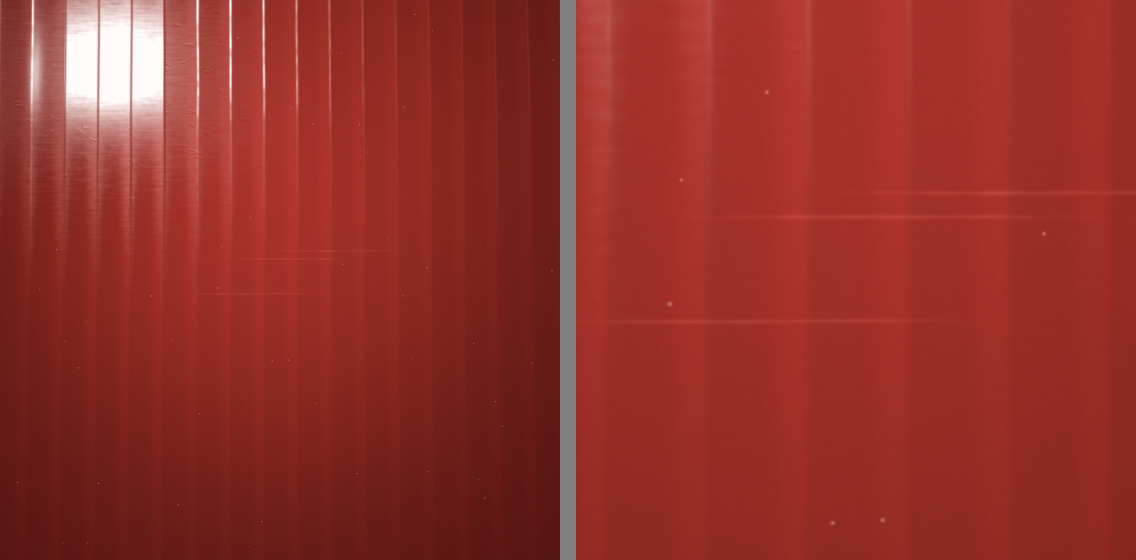
Left: the whole. Right: its middle third, enlarged.
Give the GLSL for this texture, as a three.js fragment shader.

```glsl
// Glossy red ribbed plastic sheet with a flash reflection near the upper left.
#define RIBS 17.0
#define SPREAD 0.035
#define LINE_WIDTH 0.0022
#define FLASH_POS vec2(0.206, 0.872)
#define HALO_STRENGTH 0.36
#define CORE_STRENGTH 1.6
#define WRINKLE 0.55
#define SPECK_CELLS 24.0
#define DARK_RED vec3(0.30, 0.070, 0.055)
#define LIT_RED vec3(0.665, 0.200, 0.165)
#define HALO_PINK vec3(0.96, 0.78, 0.76)
#define FLASH_WHITE vec3(1.0, 0.985, 0.98)

varying vec2 vUv;

vec2 hash2(vec2 p) {
  p = vec2(dot(p, vec2(127.1, 311.7)), dot(p, vec2(269.5, 183.3)));
  return fract(sin(p) * 43758.5);
}

// Gradient noise, about -0.7 to 0.7
float noise(vec2 p) {
  vec2 i = floor(p), f = fract(p);
  vec2 w = f * f * f * (f * (f * 6.0 - 15.0) + 10.0);
  vec2 o = vec2(0.0, 1.0);
  float a = dot(hash2(i) * 2.0 - 1.0, f);
  float b = dot(hash2(i + o.yx) * 2.0 - 1.0, f - o.yx);
  float c = dot(hash2(i + o.xy) * 2.0 - 1.0, f - o.xy);
  float d = dot(hash2(i + o.yy) * 2.0 - 1.0, f - o.yy);
  return mix(mix(a, b, w.x), mix(c, d, w.x), w.y);
}

float gauss(float x) { return exp(-x * x); }

// Short wrinkles: thin noise contours kept only in patches
float wrinkles(vec2 p) {
  float contour = 1.0 - smoothstep(0.0, 0.07, abs(noise(p * vec2(38.0, 75.0))));
  return contour * smoothstep(0.12, 0.35, noise(p * vec2(45.0, 60.0) + 19.0));
}

// Faint horizontal scratches across the middle
float scratches(vec2 p) {
  float sum = 0.0;
  for (int n = 0; n < 3; n++) {
    float i = float(n);
    float y = 0.552 + 0.0085 * i - 0.0235 * i * i + 0.002 * noise(vec2(p.x * 6.0, i * 7.3));
    float along = 1.0 - smoothstep(0.05, 0.13, abs(p.x - 0.60 + 0.075 * i));
    float wear = 0.6 + 0.8 * noise(vec2(p.x * 35.0, i * 5.7));
    sum += gauss((p.y - y) / 0.0013) * along * wear;
  }
  return sum;
}

// Sparse dust, at most one speck in a cell
float specks(vec2 p) {
  vec2 cell = floor(p * SPECK_CELLS);
  vec2 h = hash2(cell + 3.7);
  vec2 centre = (cell + 0.2 + 0.6 * hash2(cell + 41.0)) / SPECK_CELLS;
  return step(0.91, h.x) * gauss(length(p - centre) / (0.0008 + 0.0006 * h.y));
}

void main() {
  vec2 p = vUv;

  // Rib coordinates, spreading slightly towards the bottom
  float x = p.x - (p.x - 0.35) * SPREAD * (1.0 - p.y);
  x += 0.0012 * noise(vec2(floor(x * RIBS + 0.5) * 3.1, p.y * 9.0));
  float u = x * RIBS;
  float f = fract(u);
  float seam = floor(u + 0.5);
  float seamDist = (u - seam) / RIBS;
  float ribCentre = (floor(u) + smoothstep(0.94, 1.0, f) + 0.5) / RIBS;

  // Broad lighting of the red sheet
  vec2 lit = (p - vec2(0.46, 0.68)) / vec2(0.52, 0.62);
  vec3 color = mix(DARK_RED, LIT_RED, exp(-dot(lit, lit)));

  // Soft pale band and slope on each rib
  float band = smoothstep(0.50, 0.82, f) * (1.0 - smoothstep(0.92, 1.0, f));
  float upper = smoothstep(0.25, 0.9, p.y);
  color *= 0.985 + 0.05 * band + 0.05 * upper * (f - 0.5);
  color *= 1.0 + 0.025 * noise(p * vec2(9.0, 3.0)) + 0.02 * noise(p * 180.0);

  // Reflection: ragged pink halo and a white core stepped by rib
  float streak = noise(vec2(x * 24.0, p.y * 230.0)) + 0.6 * noise(vec2(x * 90.0, p.y * 110.0));
  float dy = p.y - FLASH_POS.y;
  float dx = mix(x, ribCentre, 0.75) - FLASH_POS.x;
  float side = max(gauss(f / 0.16), smoothstep(0.55, 0.95, f));
  float reach = mix(0.16, 0.27, side) + 0.035 * streak;
  float halo = gauss(dx / 0.185) * exp(-pow(abs(dy) / reach, 3.0));
  halo *= 1.0 + 0.30 * streak + 0.15 * side;
  float coreHeight = dy > 0.0 ? 0.12 : 0.078;
  float core = exp(-pow(abs(dx) / 0.09, 4.0)) * gauss(dy / coreHeight);
  core *= CORE_STRENGTH * (1.0 + 0.22 * streak);

  // Small dents catch light on one side and shade on the other
  float dents = wrinkles(p) - wrinkles(p + vec2(0.001, 0.003));
  halo *= 1.0 + WRINKLE * dents;

  // Dark grooves within the flash, bright seams around it
  float away = abs(seam - 3.5);
  float outside = smoothstep(1.5, 2.5, away);
  float groove = gauss(seamDist / LINE_WIDTH) * (1.0 - outside) * smoothstep(0.42, 0.72, p.y);
  float glint = outside * gauss(max(away - 3.0, 0.0) / 3.0) * smoothstep(-0.5, 1.5, seam);
  float broken = clamp(0.85 + 0.9 * noise(vec2(seam * 4.7, p.y * 45.0)), 0.0, 1.0);
  float ends = smoothstep(0.75, 0.86, p.y + 0.04 * noise(vec2(seam * 2.3, p.y * 12.0)));
  float tail = 0.22 * smoothstep(0.50, 0.85, p.y);
  float seamLine = gauss(seamDist / LINE_WIDTH);
  float bloom = gauss((seamDist - 0.006) / 0.012) * gauss((seam - 1.0) / 0.4) * gauss(dy / 0.07);

  color = mix(color, HALO_PINK, clamp(HALO_STRENGTH * halo, 0.0, 1.0));
  color = mix(color, FLASH_WHITE, clamp(core, 0.0, 1.0));
  color = mix(color, FLASH_WHITE, clamp(0.65 * bloom, 0.0, 1.0));
  color = mix(color, LIT_RED * 0.8, 0.6 * groove);
  color = mix(color, FLASH_WHITE, seamLine * glint * broken * (0.85 * ends + tail));
  color += vec3(0.06, 0.035, 0.03) * seamLine * outside * smoothstep(0.45, 0.95, p.y);

  // Surface wear
  color += vec3(0.10, 0.08, 0.075) * scratches(p);
  color = mix(color, HALO_PINK, 0.45 * specks(p));

  gl_FragColor = vec4(clamp(color, 0.0, 1.0), 1.0);
}
```
